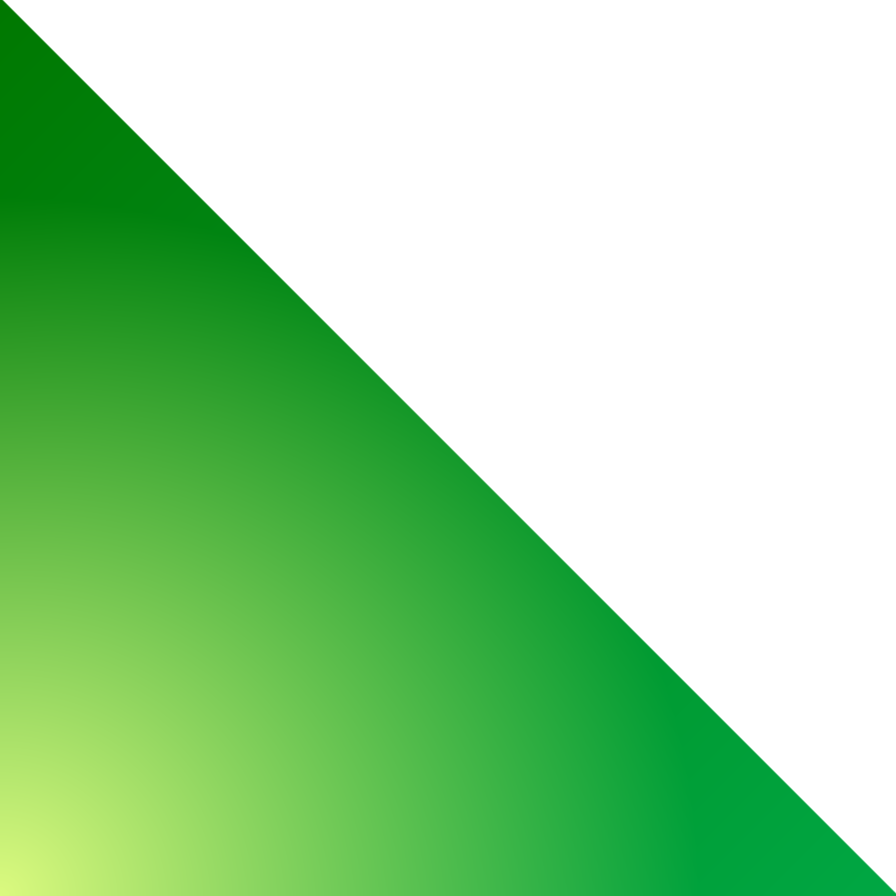
Give the GLSL for this background, as a Shadertoy shader.

```glsl
void mainImage(out vec4 fragColor, in vec2 fragCoord) {
    vec2 uv = fragCoord / iResolution.xy;

    // Base green, shifting from the top left to the bottom right
    float along = 0.5 * (uv.x + 1.0 - uv.y);
    vec3 green = mix(vec3(0.0, 0.47, 0.0), vec3(0.0, 0.655, 0.265), along);

    // Yellow glow fading out from the lower left corner
    float glow = clamp(1.0 - length(uv) / 0.78, 0.0, 1.0);
    vec3 color = mix(green, vec3(0.86, 0.98, 0.5), glow);

    // White half beyond the smoothed diagonal
    float diagonal = (uv.x + uv.y - 1.003) / sqrt(2.0);
    float pixel = 1.0 / min(iResolution.x, iResolution.y);
    color = mix(color, vec3(1.0), smoothstep(-pixel, pixel, diagonal));

    fragColor = vec4(color, 1.0);
}
```
